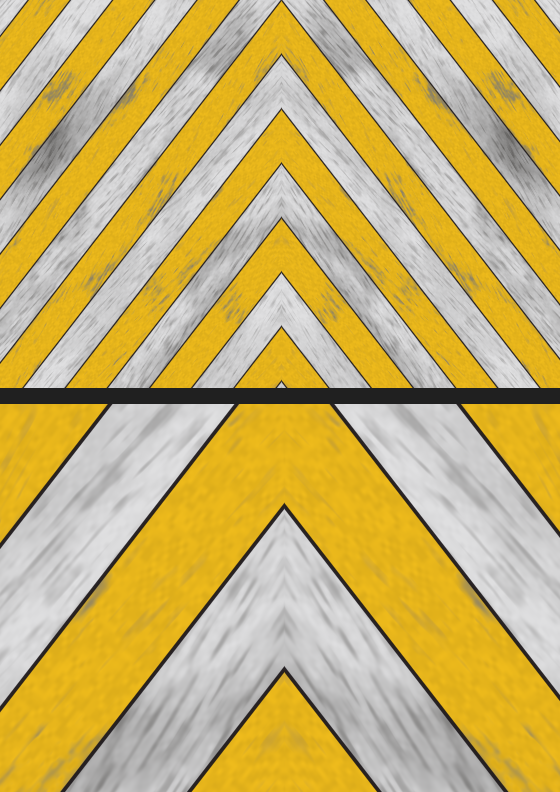
Top, the full canvas; bottom, a detail of the centre.
Reproduce this pattern procedurally as a Shadertoy shader.

```glsl
// Mirrored chevron of worn yellow and whitewashed wooden planks with dark joints
#define SLOPE 1.29        // steepness of the chevron arms
#define PLANK 0.1403      // vertical plank height, in canvas heights
#define APEX_X 0.5026     // chevron axis, in canvas widths
#define JOINT 0.0016      // half width of the dark joint
#define YELLOW vec3(0.905, 0.710, 0.105)
#define WHITE vec3(0.875, 0.875, 0.880)
#define GREY vec3(0.47, 0.465, 0.46)
#define DARK vec3(0.12, 0.10, 0.11)
#define SMUDGE_AT vec2(0.64, -0.235)   // along, across
#define SMUDGE_SIZE vec2(0.17, 0.065)

float hash(vec2 p) {
    return fract(sin(dot(p, vec2(127.1, 311.7))) * 43758.5453);
}

float noise(vec2 p) {
    vec2 i = floor(p), f = fract(p);
    f = f * f * (3.0 - 2.0 * f);
    return mix(mix(hash(i), hash(i + vec2(1, 0)), f.x),
               mix(hash(i + vec2(0, 1)), hash(i + vec2(1, 1)), f.x), f.y);
}

float fbm(vec2 p) {
    float sum = 0.0, amp = 0.5;
    for (int i = 0; i < 5; i++) {
        sum += amp * noise(p);
        p = p * 2.07 + 13.7;
        amp *= 0.5;
    }
    return sum / 0.97;
}

// Fine fibres, slightly tilted from plank to plank
float woodGrain(vec2 p, float id) {
    p.y += p.x * (hash(vec2(id, 3.0)) - 0.5) * 0.3;
    p.y += 0.006 * noise(p * vec2(9.0, 20.0) + id);
    return 0.6 * noise(p * vec2(24.0, 270.0) + id * 17.0)
         + 0.4 * noise(p * vec2(60.0, 150.0) + id * 31.0);
}

void mainImage(out vec4 fragColor, in vec2 fragCoord) {
    float pixel = 1.0 / iResolution.y;
    float side = abs(fragCoord.x - APEX_X * iResolution.x) * pixel;
    float down = 1.0 - fragCoord.y * pixel;

    // Plank frame: x runs along the arm, y across it
    float len = sqrt(1.0 + SLOPE * SLOPE);
    vec2 q = vec2(side + SLOPE * down, down - SLOPE * side) / len;
    float band = q.y * len / PLANK;
    float id = floor(band);
    float across = fract(band);
    float edge = min(across, 1.0 - across) * PLANK / len;
    bool painted = mod(id, 2.0) < 0.5;

    // Grain, blotches and the large smudge on the outer arms
    float grain = woodGrain(q, id);
    float speck = noise(q * vec2(170.0, 260.0));
    float blotch = fbm(q * vec2(7.0, 15.0) + id * 5.3);
    vec2 s = (q - SMUDGE_AT) / SMUDGE_SIZE;
    float smudge = exp(-dot(s, s));
    float rim = exp(-edge / 0.009);

    vec3 color;
    if (painted) {
        float wear = 0.62 * blotch + 0.28 * grain + 0.10 * speck
                   + 0.20 * smudge + 0.08 * rim;
        color = YELLOW * (0.955 + 0.08 * speck);
        color = mix(color, vec3(0.70, 0.58, 0.28), 0.45 * smoothstep(0.62, 0.95, grain));
        color = mix(color, GREY, 0.8 * smoothstep(0.56, 0.80, wear));
    } else {
        float weathered = mod(id, 4.0) > 2.5 && id > -4.0 ? 0.22 : 0.05;
        float stain = smoothstep(0.38, 0.75, blotch) * (weathered + 0.12);
        float dirt = stain + weathered * grain + 0.65 * smudge * (0.35 + blotch)
                   + 0.34 * smoothstep(0.45, 0.95, grain) + 0.10 * (speck - 0.5)
                   + 0.12 * rim * blotch;
        color = mix(WHITE, GREY, clamp(dirt, 0.0, 1.15));
    }

    // Dark joint between planks
    float joint = 1.0 - smoothstep(JOINT - 0.7 * pixel, JOINT + 0.7 * pixel, edge);
    color = mix(color, DARK, 0.95 * joint);
    fragColor = vec4(color, 1.0);
}
```
